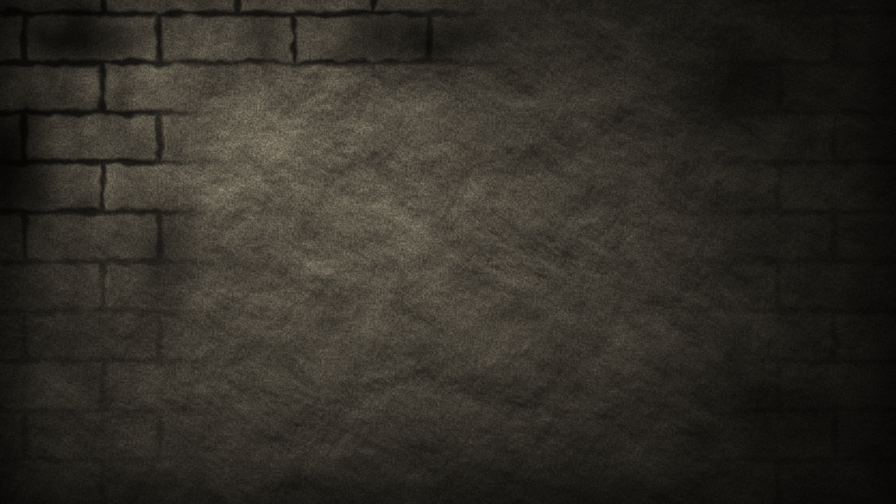
This texture is drawn by a WebGL 2 fragment shader. Its source:

```glsl
#version 300 es
precision highp float;
// A dim stone wall: worn bricks at the upper left sink into rough, lit plaster.
// Soft elliptical glows set the light; gradient-noise relief, brick joints,
// stains and fine grain then modulate it.
uniform vec2 u_resolution;
out vec4 fragColor;

const vec2 BRICK = vec2(0.268, 0.0985);
const float COURSE_TOP = 0.875;
const vec3 STONE_TINT = vec3(1.06, 0.99, 0.84);

vec2 hash2(vec2 p) {
  vec3 q = fract(vec3(p.xyx) * vec3(0.1031, 0.103, 0.0973));
  q += dot(q, q.yzx + 33.33);
  return fract((q.xx + q.yz) * q.zy);
}

// Gradient noise, roughly -0.7 to 0.7
float noise(vec2 p) {
  vec2 i = floor(p), f = p - i;
  vec2 u = f * f * f * (f * (f * 6.0 - 15.0) + 10.0);
  vec2 e = vec2(0.0, 1.0);
  float a = dot(hash2(i) * 2.0 - 1.0, f);
  float b = dot(hash2(i + e.yx) * 2.0 - 1.0, f - e.yx);
  float c = dot(hash2(i + e.xy) * 2.0 - 1.0, f - e.xy);
  float d = dot(hash2(i + e.yy) * 2.0 - 1.0, f - e.yy);
  return mix(mix(a, b, u.x), mix(c, d, u.x), u.y);
}

float fbm(vec2 p, int octaves) {
  float sum = 0.0, amp = 0.6;
  for (int i = 0; i < octaves; i++) {
    sum += amp * noise(p);
    p = mat2(1.6, 1.2, -1.2, 1.6) * p + 17.3;
    amp *= 0.54;
  }
  return sum;
}

// Soft elliptical spot, 1 at its centre
float glow(vec2 p, vec2 centre, vec2 radius) {
  vec2 q = (p - centre) / radius;
  return exp(-dot(q, q));
}

// Rock height, slightly stretched along a falling diagonal
float rockHeight(vec2 p) {
  p += 0.03 * vec2(noise(p * 6.0 + 3.0), noise(p * 6.0 + 41.0));
  vec2 slanted = vec2(dot(p, vec2(0.8, 0.6)), 0.75 * dot(p, vec2(0.6, -0.8)));
  return fbm(slanted * 9.0 + 50.0, 6);
}

// x: distance to the nearest joint, y: tone of the brick, z: height within it
vec3 brickwork(vec2 p) {
  float row = floor((COURSE_TOP - p.y) / BRICK.y);
  float shift = mix(0.204, 0.048, mod(row + 2.0, 2.0));
  vec2 cell = vec2((p.x - shift) / BRICK.x, (COURSE_TOP - p.y) / BRICK.y);
  vec2 inside = fract(cell);
  vec2 edge = min(inside, 1.0 - inside) * BRICK;
  float tone = hash2(floor(cell) + 71.0).x;
  return vec3(min(edge.x, edge.y), tone, 1.0 - inside.y);
}

// Where the bricks show through the plaster
float brickCover(vec2 p) {
  float left = 1.0 - smoothstep(0.27, 0.46, p.x);
  left *= mix(0.3, 1.0, smoothstep(0.35, 0.7, p.y));
  float top = smoothstep(0.85, 0.89, p.y) * (1.0 - smoothstep(0.7, 1.1, p.x));
  float right = 0.3 * smoothstep(1.3, 1.6, p.x);
  return max(max(left, top), right);
}

// Broad light over the wall
float wallLight(vec2 p) {
  float light = 0.05 + 0.26 * glow(p, vec2(0.75, 0.58), vec2(0.62, 0.48));
  light += 0.13 * glow(p, vec2(0.36, 0.78), vec2(0.34, 0.25));
  light += 0.06 * glow(p, vec2(0.38, 0.16), vec2(0.42, 0.25));
  return light + 0.04 * glow(p, vec2(1.3, 0.28), vec2(0.3, 0.35));
}

// Dark damp patches on the bricks and the plaster
float stains(vec2 p) {
  float dark = 0.75 * glow(p, vec2(0.15, 0.922), vec2(0.11, 0.045));
  dark += 0.5 * glow(p, vec2(0.87, 0.92), vec2(0.13, 0.06));
  dark += 0.65 * glow(p, vec2(0.02, 0.67), vec2(0.07, 0.12));
  dark += 0.35 * glow(p, vec2(1.47, 0.83), vec2(0.09, 0.1));
  dark += 0.35 * glow(p, vec2(1.53, 0.19), vec2(0.13, 0.08));
  dark += 0.3 * glow(p, vec2(0.33, 0.53), vec2(0.05, 0.15));
  return min(dark, 0.85);
}

void main() {
  vec2 p = gl_FragCoord.xy / u_resolution.y;
  float width = u_resolution.x / u_resolution.y;
  float cover = brickCover(p + 0.05 * noise(p * 7.0));

  // Relief lit from the upper left
  float height = rockHeight(p);
  float slope = height - rockHeight(p + vec2(-0.002, 0.007));
  float rock = 1.0 + mix(2.1, 1.2, cover) * slope + 0.35 * height;
  float light = wallLight(p) * clamp(rock, 0.35, 1.6);

  // Worn bricks with ragged joints
  vec2 ragged = 0.008 * vec2(noise(p * 19.0), noise(p * 19.0 + 31.0));
  ragged += 0.004 * vec2(noise(p * 60.0), noise(p * 60.0 + 31.0));
  vec3 brick = brickwork(p + ragged);
  float wear = 0.008 * noise(p * 30.0 + 9.0);
  float joint = 1.0 - smoothstep(0.001, 0.011, brick.x + wear);
  float face = mix(0.9, 1.22, brick.y) + 0.12 * (brick.z - 0.5);
  face += 0.6 * fbm(p * vec2(14.0, 7.0) + 5.0, 4);
  light *= mix(1.0, face * (1.0 - 0.68 * joint), cover);
  light *= 1.0 - stains(p + 0.04 * noise(p * 12.0 + 4.0));

  // Edge shading and grain
  float edge = smoothstep(-0.03, 0.1, p.x) * smoothstep(-0.03, 0.12, width - p.x);
  light *= mix(0.6, 1.0, edge) * mix(0.75, 1.0, smoothstep(0.0, 0.1, p.y));
  float grain = 0.4 * noise(p * 235.0) + 0.12 * noise(p * 110.0 + 7.0);
  light = light * (1.0 + grain) + 0.02 * noise(p * 250.0 + 13.0);
  fragColor = vec4(max(light, 0.02) * STONE_TINT, 1.0);
}
```
